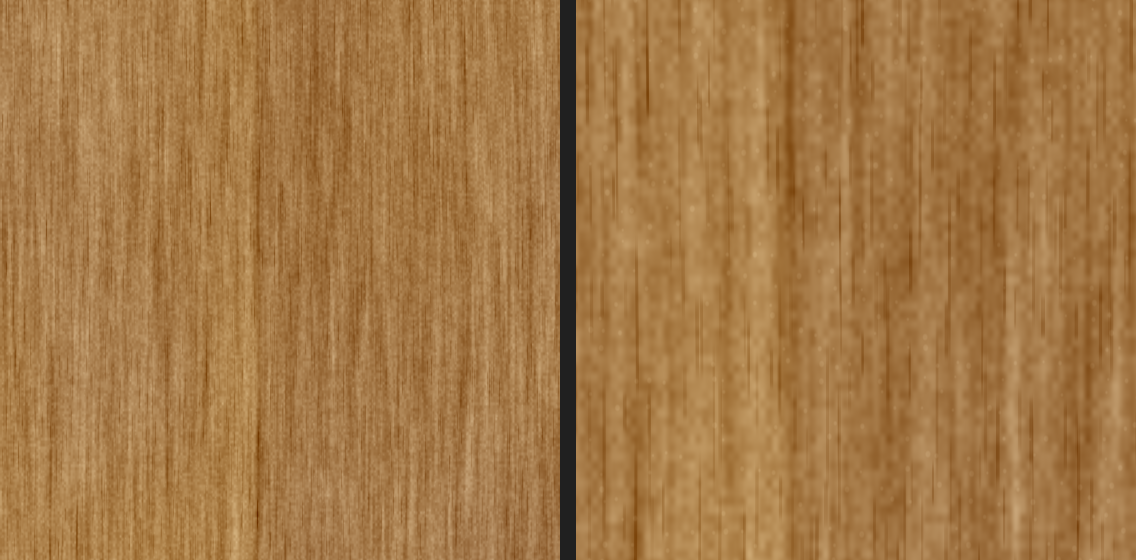
Left, the full canvas; right, a detail of the centre.
Give the GLSL for this texture, as a WebGL 1 fragment shader.

```glsl
precision highp float;
// Straight-grained oak veneer: long vertical fibres, dark pores, soft bands and pale flecks.

uniform vec2 u_resolution;

#define BASE_COLOR vec3(0.667, 0.499, 0.302)
#define TONE_RANGE vec3(0.100, 0.124, 0.134)
#define BAND_AMOUNT 0.50
#define STREAK_AMOUNT 0.50
#define FIBRE_AMOUNT 0.95
#define HAIR_AMOUNT 1.00
#define GRIT_AMOUNT 0.75
#define PORE_DEPTH 0.75
#define SEAM_DEPTH 0.65
#define FLECK_LIGHT 0.40
#define JOIN_X 0.46
#define WANDER 0.005

float hash(vec2 p) {
  vec3 q = fract(p.xyx * vec3(0.1031, 0.1030, 0.0973));
  q += dot(q, q.yzx + 33.33);
  return fract((q.x + q.y) * q.z);
}

// Value noise centred on zero
float noise(vec2 p) {
  vec2 cell = floor(p);
  vec2 f = fract(p);
  f = f * f * (3.0 - 2.0 * f);
  float low = mix(hash(cell), hash(cell + vec2(1.0, 0.0)), f.x);
  float high = mix(hash(cell + vec2(0.0, 1.0)), hash(cell + vec2(1.0, 1.0)), f.x);
  return mix(low, high, f.y) - 0.5;
}

// Noise whose columns are shifted along the grain, so no row lines up
float fibres(vec2 p) {
  float column = floor(p.x);
  float f = fract(p.x);
  float left = noise(vec2(column * 7.0 + 0.5, p.y + 40.0 * hash(vec2(column, 5.0))));
  float right = noise(vec2(column * 7.0 + 7.5, p.y + 40.0 * hash(vec2(column + 1.0, 5.0))));
  return mix(left, right, f * f * (3.0 - 2.0 * f)) * 1.25;
}

// Thin tapered dashes, one at most per cell of a staggered grid
float pores(vec2 p, vec2 grid, float seed, float pixel) {
  vec2 q = p * grid;
  float column = floor(q.x);
  q.y += 17.0 * hash(vec2(column, seed));
  vec2 cell = vec2(column, floor(q.y)) + seed;
  vec2 f = fract(q);
  float present = step(0.5, hash(cell + 5.3));
  float center = mix(0.3, 0.7, hash(cell + 11.7));
  float halfLength = mix(0.2, 0.5, hash(cell + 23.1));
  float taper = 1.0 - smoothstep(0.5, 1.0, abs(f.y - 0.5) / halfLength);
  float width = mix(0.0005, 0.0011, hash(cell + 31.9));
  float dist = abs(f.x - center) / grid.x;
  float line = 1.0 - smoothstep(width - 0.5 * pixel, width + 0.6 * pixel, dist);
  return present * taper * line * mix(0.3, 1.0, hash(cell + 41.3));
}

// Long dark growth lines that fade in and out along the grain
float seams(vec2 p) {
  float sum = 0.0;
  for (int i = 0; i < 9; i++) {
    float k = float(i);
    float x = (k + 0.15 + 0.7 * hash(vec2(k, 71.0))) / 9.0;
    x += 0.004 * noise(vec2(k * 9.0, p.y * 4.0));
    float width = mix(0.0012, 0.0032, hash(vec2(k, 83.0)));
    float strength = smoothstep(-0.2, 0.4, noise(vec2(k * 7.0 + 3.0, p.y * 6.0)));
    float across = (p.x - x) / width;
    sum += strength * exp(-across * across);
  }
  return sum;
}

// Small pale specks
float flecks(vec2 p, float pixel) {
  vec2 q = p * 110.0;
  vec2 cell = floor(q);
  vec2 center = 0.25 + 0.5 * vec2(hash(cell + 101.0), hash(cell + 131.0));
  float radius = mix(0.0005, 0.0014, hash(cell + 151.0));
  float dist = length((fract(q) - center) * vec2(1.0, 0.75)) / 110.0;
  float spot = 1.0 - smoothstep(radius - pixel, radius + pixel, dist);
  return spot * step(0.75, hash(cell + 173.0));
}

void main() {
  float size = min(u_resolution.x, u_resolution.y);
  vec2 p = gl_FragCoord.xy / size;
  float pixel = 1.0 / size;

  // Slight wander of the fibres
  vec2 g = p;
  g.x += WANDER * noise(vec2(p.x * 5.0, p.y * 2.5) + 7.0);

  // Grain from broad bands down to single hairs and grit
  float tone = BAND_AMOUNT * noise(g * vec2(8.0, 1.4) + 13.0);
  tone += STREAK_AMOUNT * fibres(g * vec2(50.0, 3.5) + 29.0);
  tone += FIBRE_AMOUNT * fibres(g * vec2(128.0, 5.0) + 47.0);
  tone += HAIR_AMOUNT * fibres(g * vec2(235.0, 11.0) + 61.0);
  tone += 0.4 * noise(g * vec2(80.0, 60.0) + 89.0);
  tone += GRIT_AMOUNT * noise(g * vec2(260.0, 190.0) + 97.0);

  // Join of two veneer leaves: pale edge on the left, dark line on the right
  float side = g.x - JOIN_X;
  float pale = (side + 0.025) / 0.025;
  float dark = side / 0.004;
  tone += 0.25 * exp(-pale * pale);
  tone -= (0.6 + 0.7 * noise(vec2(3.0, p.y * 9.0))) * exp(-dark * dark);
  tone -= 0.15 * smoothstep(-0.004, 0.004, side);

  // Pores, growth lines and flecks
  float poreSum = pores(g, vec2(105.0, 8.0), 3.0, pixel)
                + pores(g, vec2(140.0, 15.0), 19.0, pixel);
  tone -= PORE_DEPTH * poreSum + SEAM_DEPTH * seams(g);
  tone += FLECK_LIGHT * flecks(p, pixel);

  // Warm leaf on the left, greyer leaf on the right
  float grey = 0.035 * noise(p * vec2(7.0, 3.0) + 211.0);
  grey += mix(-0.008, 0.008, smoothstep(-0.01, 0.01, side));
  vec3 color = BASE_COLOR + TONE_RANGE * tone + grey * vec3(-0.25, 0.0, 1.0);
  gl_FragColor = vec4(clamp(color, 0.0, 1.0), 1.0);
}
```
